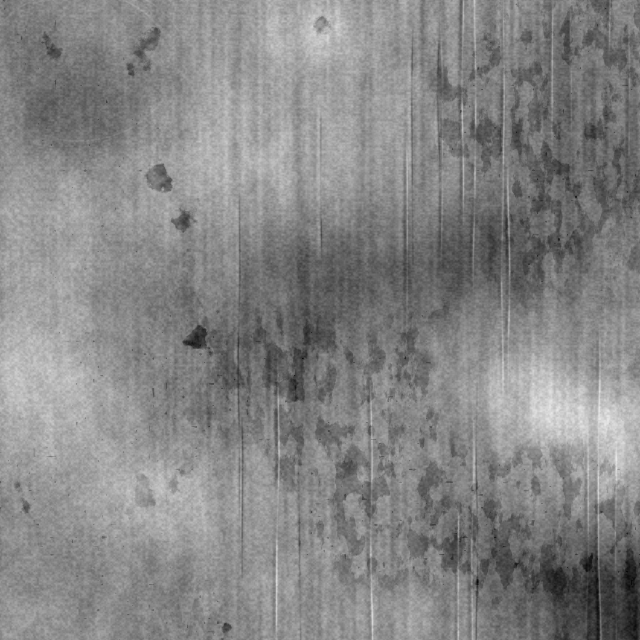
Write a three.js fragment shader that draws this texture.

```glsl
// Weathered grey board: cloudy light, vertical grain, scratches and dark stains.
varying vec2 vUv;

float hash(vec2 p) {
  return fract(sin(dot(p, vec2(127.1, 311.7))) * 43758.5453);
}

float noise(vec2 p) {
  vec2 i = floor(p), f = fract(p);
  f = f * f * (3.0 - 2.0 * f);
  return mix(mix(hash(i), hash(i + vec2(1.0, 0.0)), f.x),
             mix(hash(i + vec2(0.0, 1.0)), hash(i + 1.0), f.x), f.y);
}

float fbm(vec2 p) {
  float sum = 0.0, amp = 0.5;
  for (int i = 0; i < 5; i++) {
    sum += amp * noise(p);
    p = mat2(0.8, 0.6, -0.6, 0.8) * p * 2.03 + 7.3;
    amp *= 0.5;
  }
  return sum;
}

float glow(vec2 p, vec2 center, vec2 radius) {
  vec2 d = (p - center) / radius;
  return exp(-dot(d, d));
}

// Broad soft patches of light and shade
float clouds(vec2 uv) {
  vec2 p = uv + 0.12 * (vec2(fbm(uv * 5.0), fbm(uv * 5.0 + 31.0)) - 0.48);
  float v = 0.55;
  v += 0.21 * glow(p, vec2(0.04, 0.38), vec2(0.13, 0.13));
  v += 0.18 * glow(p, vec2(0.27, 0.22), vec2(0.14, 0.09));
  v += 0.26 * glow(p, vec2(0.92, 0.35), vec2(0.14, 0.08));
  v += 0.20 * glow(p, vec2(0.50, 0.96), vec2(0.10, 0.06));
  v += 0.09 * glow(p, vec2(0.36, 0.77), vec2(0.22, 0.12));
  v += 0.08 * glow(p, vec2(0.05, 0.65), vec2(0.18, 0.20));
  v -= 0.24 * glow(p, vec2(0.15, 0.84), vec2(0.13, 0.09));
  v -= 0.14 * glow(p, vec2(0.53, 0.61), vec2(0.16, 0.08));
  v -= 0.19 * glow(p, vec2(0.75, 0.57), vec2(0.14, 0.10));
  v -= 0.15 * glow(p, vec2(0.87, 0.82), vec2(0.22, 0.22));
  v -= 0.08 * glow(p, vec2(0.43, 0.45), vec2(0.12, 0.12));
  v -= 0.34 * glow(p, vec2(1.00, 0.05), vec2(0.23, 0.13));
  return v + 0.22 * (fbm(uv * 4.0 + 12.0) - 0.48);
}

// Long raised scratches, lit on one side and shaded on the other
float scratches(vec2 uv) {
  float v = 0.0;
  for (int i = 0; i < 24; i++) {
    float id = float(i);
    float x = 0.36 + 0.63 * hash(vec2(id, 1.7));
    float middle = hash(vec2(id, 5.1));
    float halfLength = 0.08 + 0.32 * hash(vec2(id, 9.4));
    float d = uv.x - x - 0.005 * (noise(vec2(uv.y * 7.0, id)) - 0.5);
    float reach = 1.0 - smoothstep(0.6 * halfLength, halfLength, abs(uv.y - middle));
    float wear = smoothstep(0.2, 0.7, noise(vec2(id * 3.0, uv.y * 22.0)));
    float side = hash(vec2(id, 3.3)) < 0.72 ? 1.0 : -0.8;
    float ridge = exp(-pow(d / 0.0014, 2.0)) - 0.5 * exp(-pow((d + 0.004) / 0.0025, 2.0));
    v += side * reach * (0.3 + 0.7 * wear) * ridge * (0.08 + 0.14 * hash(vec2(id, 6.2)));
  }
  return v;
}

// Small ragged stains
float stains(vec2 uv) {
  float v = 0.0;
  float ragged = fbm(uv * 45.0) - 0.48;
  for (int i = 0; i < 13; i++) {
    float id = float(i);
    vec2 center = vec2(0.03 + 0.53 * hash(vec2(id, 21.3)), hash(vec2(id, 44.9)));
    float radius = 0.008 + 0.015 * hash(vec2(id, 13.8));
    float d = length((uv - center) * vec2(1.0, 0.85)) + 0.06 * ragged - radius;
    v = max(v, (1.0 - smoothstep(-0.006, 0.004, d)) * (0.5 + 0.5 * hash(vec2(id, 2.6))));
  }
  return v * (0.6 + 0.8 * noise(uv * 110.0));
}

// Faint swirled brush arcs
float arcs(vec2 uv) {
  float v = 0.0;
  for (int i = 0; i < 9; i++) {
    float id = float(i);
    vec2 center = vec2(0.09, i < 5 ? 0.87 : 0.42) + 0.05 * vec2(hash(vec2(id, 8.0)), hash(vec2(id, 17.0)));
    vec2 d = uv - center;
    float radius = 0.08 + 0.08 * hash(vec2(id, 28.0));
    float ring = abs(length(d * vec2(0.8, 1.0)) - radius);
    float gap = smoothstep(0.45, 0.7, noise(d * 11.0 + id * 5.0));
    v += gap * (1.0 - smoothstep(0.0, 0.0025, ring)) * (hash(vec2(id, 4.0)) - 0.4);
  }
  return v;
}

void main() {
  vec2 uv = vUv;
  float value = clouds(uv);

  // Vertical wood grain, stronger away from the left edge
  float grainMask = mix(0.3, 1.0, smoothstep(0.12, 0.42, uv.x)) * (0.5 + fbm(uv * 6.0 + 50.0));
  float grain = noise(vec2(uv.x * 150.0, uv.y * 5.0)) + 0.7 * noise(vec2(uv.x * 65.0, uv.y * 2.5 + 9.0)) - 0.85;
  value += 0.11 * grainMask * grain;

  // Mottled worn paint, gathered in patches and stretched along the grain
  float patches = smoothstep(0.42, 0.62, fbm(uv * 5.0 + 80.0) + 0.25 * glow(uv, vec2(0.8, 0.18), vec2(0.18, 0.10)));
  float mottle = smoothstep(0.48, 0.60, fbm(uv * vec2(62.0, 34.0)) + 0.08 * grain);
  value -= 0.13 * patches * mottle * smoothstep(0.15, 0.45, uv.x);
  value += 0.14 * (fbm(uv * vec2(38.0, 24.0) + 20.0) - 0.48);

  value += scratches(uv) + 0.12 * arcs(uv) - 0.24 * stains(uv);

  // Fine dust, and dark pinpricks
  value += 0.10 * (noise(uv * 240.0) - 0.5) + 0.07 * (noise(uv * 420.0 + 3.0) - 0.5);
  value -= 0.16 * smoothstep(0.90, 0.98, noise(uv * 150.0 + 60.0)) * patches;

  gl_FragColor = vec4(vec3(clamp(value, 0.04, 0.90)), 1.0);
}
```
